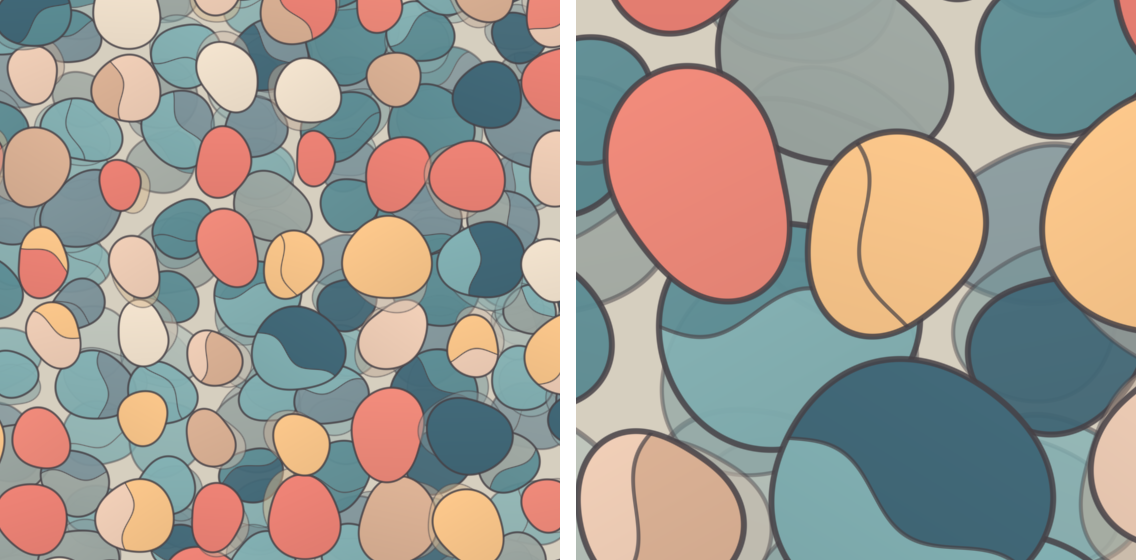
Left: the whole. Right: its middle third, enlarged.
A WebGL 2 fragment shader for this pattern:

```glsl
#version 300 es
precision highp float;
// Overlapping hand-inked pebbles in muted teal, grey, peach and coral on cream.
// Three staggered, jittered grids are painted back to front; each cell holds a
// wobbly ellipse with a dark outline, an optional two-tone split and a ghost copy.

#define GRID 6.5          // cells across the canvas
#define JITTER 0.34       // random shift of a pebble, in cells
#define MIN_RADIUS 0.31
#define MAX_RADIUS 0.53
#define WOBBLE 0.055      // departure from a plain ellipse
#define LINE 0.0115       // half width of the ink line, in cells
#define SPLIT_SHARE 0.36  // pebbles with two tones
#define GHOST_SHARE 0.45  // pebbles with a translucent copy behind
#define PAPER vec3(0.84, 0.81, 0.75)
#define INK vec3(0.27, 0.25, 0.27)

uniform vec2 u_resolution;
out vec4 fragColor;

const float TAU = 6.28319;

// Ordered from cool to warm, so each layer can use a range of it.
const vec3 PALETTE[12] = vec3[12](
  vec3(0.71, 0.75, 0.72),  // sage
  vec3(0.60, 0.64, 0.62),  // grey
  vec3(0.47, 0.56, 0.59),  // slate
  vec3(0.50, 0.68, 0.69),  // light teal
  vec3(0.35, 0.54, 0.57),  // teal
  vec3(0.25, 0.40, 0.46),  // deep teal
  vec3(0.91, 0.50, 0.45),  // coral
  vec3(0.92, 0.53, 0.47),  // soft coral
  vec3(0.92, 0.79, 0.70),  // peach
  vec3(0.84, 0.68, 0.57),  // tan
  vec3(0.96, 0.76, 0.53),  // apricot
  vec3(0.93, 0.87, 0.79)   // cream
);

vec3 hash3(vec3 p) {
  p = fract(p * vec3(0.1031, 0.1030, 0.0973));
  p += dot(p, p.yxz + 33.33);
  return fract((p.xxy + p.yxx) * p.zyx);
}

mat2 rotation(float a) {
  float c = cos(a), s = sin(a);
  return mat2(c, s, -s, c);
}

// Approximate signed distance to a wobbly ellipse.
float pebble(vec2 q, vec2 radii, vec3 rnd) {
  float a = atan(q.y, q.x + 1e-5);
  float wave = sin(2.0 * a + TAU * rnd.x) + 0.8 * sin(3.0 * a + TAU * rnd.y);
  float k = length(q / radii);
  float slope = length(q / (radii * radii));
  return (k - 1.0 - WOBBLE * wave) * (k + 1e-4) / (slope + 1e-4);
}

float inside(float d, float px) {
  return 1.0 - smoothstep(-px, px, d);
}

float stroke(float d, float halfWidth, float px) {
  return 1.0 - smoothstep(halfWidth - px, halfWidth + px, abs(d));
}

// Paints the pebble of one cell over the colour so far.
vec3 paintCell(vec3 under, vec2 p, vec2 cell, int layer, float px) {
  vec3 seed = vec3(cell, float(layer) * 17.0) + 41.0;
  vec3 place = hash3(seed);
  vec3 form = hash3(seed + 101.0);
  vec3 look = hash3(seed + 211.0);
  vec3 extra = hash3(seed + 307.0);

  // Colour range of the layer: greys, then teals, then warm tones.
  int first = layer == 0 ? 0 : (layer == 1 ? 1 : 5);
  int count = layer == 0 ? 4 : (layer == 1 ? 5 : 7);
  int tone = first + int(look.x * float(count));
  bool warm = tone > 5;
  vec3 fill = PALETTE[tone];
  vec3 second = PALETTE[(warm ? 8 : 2) + int(look.y * 3.0)];

  // Cool pebbles lie flat, warm ones stand upright.
  vec2 radii = mix(MIN_RADIUS, MAX_RADIUS, place.z) * vec2(1.0, mix(0.72, 0.98, form.z));
  if (warm) radii = radii.yx;
  vec2 q = p - cell - 0.5 - JITTER * (place.xy - 0.5);
  q = rotation((extra.x - 0.5) * 1.3) * q;
  float d = pebble(q, radii, form);

  // Ghost copy, shifted and see-through.
  if (extra.y < GHOST_SHARE) {
    vec2 shift = 0.13 * (rotation(TAU * extra.z) * vec2(1.0, 0.0));
    float ghost = pebble(q + shift, radii * 0.95, form.yzx);
    under = mix(under, mix(second, PALETTE[1], 0.35), 0.5 * inside(ghost, px));
    under = mix(under, INK, 0.45 * stroke(ghost, LINE * 0.7, px));
  }

  // Two tones parted by a curved ink line.
  float ink = 0.0;
  if (look.z < SPLIT_SHARE) {
    vec2 s = rotation(TAU * form.x) * q;
    float cut = s.y + 0.09 + 0.07 * sin(8.0 * s.x + TAU * form.y);
    fill = mix(fill, second, inside(cut, px));
    ink = 0.7 * stroke(cut, LINE * 0.7, px);
  }

  fill *= 1.0 + 0.07 * q.y;
  fill = mix(fill, INK, ink);
  float opacity = layer == 0 ? 0.78 : (layer == 1 ? 0.93 : 1.0);
  vec3 col = mix(under, fill, opacity * inside(d, px));
  return mix(col, INK, (layer == 0 ? 0.5 : 0.85) * stroke(d, LINE, px));
}

void main() {
  float size = min(u_resolution.x, u_resolution.y);
  vec2 p = gl_FragCoord.xy / size * GRID;
  float px = GRID / size;
  vec3 col = PAPER;
  for (int layer = 0; layer < 3; layer++) {
    vec2 stagger = layer == 0 ? vec2(0.5, 0.0) : (layer == 1 ? vec2(0.5) : vec2(0.0));
    vec2 site = p + stagger;
    for (int y = -1; y <= 1; y++)
      for (int x = -1; x <= 1; x++)
        col = paintCell(col, site, floor(site) + vec2(x, y), layer, px);
  }
  fragColor = vec4(col, 1.0);
}
```
